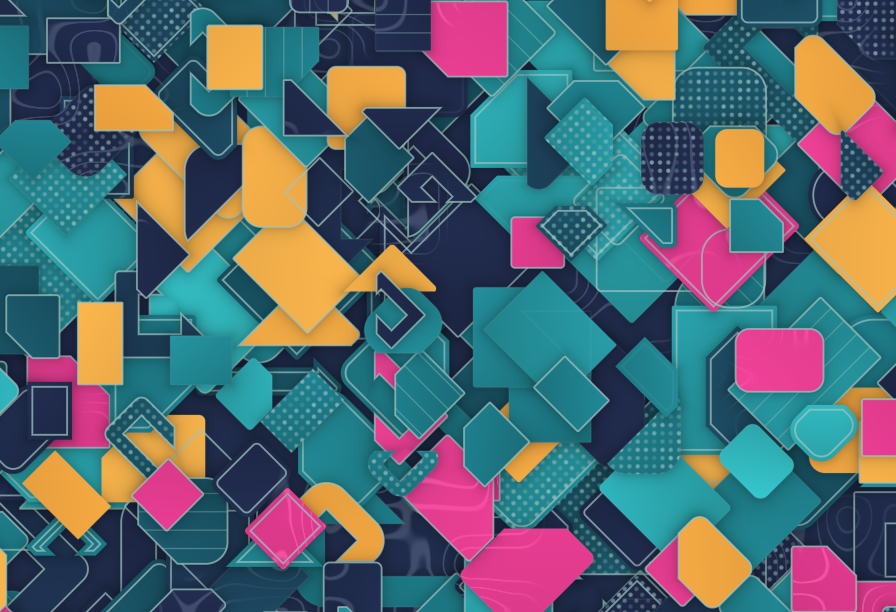
This background is drawn by a WebGL 1 fragment shader. Its source:

```glsl
precision highp float;
// Collage of overlapping diamonds, bands and rounded blocks with fine pale outlines.

uniform vec2 u_resolution;

#define WARM_SHARE 0.31      // orange and pink among the upper shapes
#define PINK_SHARE 0.36      // pink among the warm shapes
#define DARK_SHARE 0.57      // navy and deep teal among the cool shapes
#define DIAGONAL_SHARE 0.68  // shapes turned by 45 degrees
#define FILLED_SHARE 0.88    // the others are outline only
#define LINE_SHARE 0.66
#define LINE_HALF_WIDTH 0.0015
#define LINE_COLOR vec3(0.62, 0.77, 0.76)
#define DOT_SPACING 0.0135
#define SHADOW 0.20

float hash(vec2 p) {
  return fract(sin(dot(p, vec2(127.1, 311.7))) * 43758.5453);
}

float noise(vec2 p) {
  vec2 i = floor(p), f = fract(p);
  f = f * f * (3.0 - 2.0 * f);
  return mix(mix(hash(i), hash(i + vec2(1.0, 0.0)), f.x),
             mix(hash(i + vec2(0.0, 1.0)), hash(i + 1.0), f.x), f.y);
}

// Coverage of a distance field, smoothed over about one pixel
float cover(float d) {
  float pixel = 1.0 / u_resolution.y;
  return 1.0 - smoothstep(-0.7 * pixel, 0.7 * pixel, d);
}

vec3 coolColor(float pick, float tone) {
  vec3 dark = mix(vec3(0.125, 0.165, 0.295), vec3(0.10, 0.335, 0.405),
                  smoothstep(0.35, 0.75, tone));
  vec3 teal = mix(vec3(0.11, 0.47, 0.52), vec3(0.20, 0.74, 0.76), tone * tone);
  return pick < DARK_SHARE ? dark : teal;
}

vec3 warmColor(float pick, float tone) {
  vec3 orange = mix(vec3(0.93, 0.63, 0.24), vec3(0.96, 0.70, 0.30), tone);
  vec3 pink = mix(vec3(0.84, 0.21, 0.53), vec3(0.92, 0.25, 0.58), tone);
  return pick < PINK_SHARE ? pink : orange;
}

// Rounded box, optionally halved, chamfered or hollowed into a bent band
float blockDistance(vec2 q, vec2 halfSize, float radius, float kind) {
  vec2 e = abs(q) - halfSize + radius;
  float d = length(max(e, 0.0)) + min(max(e.x, e.y), 0.0) - radius;
  float diagonal = (q.x + q.y) * 0.7071;
  float reach = (halfSize.x + halfSize.y) * 0.7071;
  if (kind < 0.16) return max(d, diagonal);
  if (kind < 0.42) return max(d, diagonal - 0.55 * reach);
  if (kind > 0.88) {
    float band = 0.27 * halfSize.y;
    return max(abs(d + band) - band, diagonal - 0.25 * reach);
  }
  return d;
}

// Dots or stripes inside a few of the cool shapes
float patternMask(vec2 q, float pick) {
  vec2 g = q / DOT_SPACING;
  float dots = 1.0 - smoothstep(0.13, 0.38, length(fract(g) - 0.5));
  dots *= 0.25 + 0.75 * hash(floor(g));
  float stripe = cover(abs(fract(q.y / 0.03) - 0.5) * 0.03 - 0.001);
  return pick > 0.87 ? 0.75 * dots : (pick > 0.81 ? 0.4 * stripe : 0.0);
}

// Paints one grid of scattered shapes over the colour below
vec3 paintLayer(vec3 color, vec2 p, float cell, float presence, float warmShare, float seed) {
  vec2 base = floor(p / cell);
  for (int j = -1; j <= 1; j++) {
    for (int i = -1; i <= 1; i++) {
      vec2 id = base + vec2(float(i), float(j));
      vec2 key = id + seed * vec2(17.3, 9.1);
      if (hash(key) > presence) continue;

      // Placement on quarter cells and direction
      vec2 jitter = floor(4.0 * vec2(hash(key + 31.4), hash(key + 47.2))) / 4.0 - 0.375;
      vec2 q = p - (id + 0.5 + jitter) * cell;
      float turn = floor(4.0 * hash(key + 5.7));
      float angle = 1.5708 * turn + (hash(key + 63.8) < DIAGONAL_SHARE ? 0.7854 : 0.0);
      float c = cos(angle), s = sin(angle);
      vec2 local = vec2(c * q.x + s * q.y, c * q.y - s * q.x);

      vec2 halfSize = cell * vec2(mix(0.35, 0.62, hash(key + 71.9)),
                                  mix(0.30, 0.49, hash(key + 83.5)));
      float roundness = hash(key + 97.3);
      float radius = halfSize.y * mix(0.03, 0.75, pow(roundness, 4.0));
      float d = blockDistance(local, halfSize, radius, hash(key + 11.6));

      // Fill with a soft sheen and an occasional pattern
      float pick = hash(key + 23.1), tone = hash(key + 37.9);
      bool warm = hash(key + 59.4) < warmShare;
      vec3 fill = warm ? warmColor(pick, tone) : coolColor(pick, tone);
      fill *= 1.0 + (warm ? 0.03 : 0.09) * dot(local / halfSize, vec2(0.6, 0.5));
      if (!warm) fill = mix(fill, LINE_COLOR, patternMask(local, hash(key + 101.7)));
      if (hash(key + 113.2) < FILLED_SHARE) {
        color *= 1.0 - SHADOW * exp(-max(d, 0.0) / 0.010);
        color = mix(color, fill, cover(d));
      }

      // Outline, on the edge or slightly inside it
      float inset = hash(key + 127.6) < 0.3 ? 0.008 : 0.0;
      float line = cover(abs(d + inset) - LINE_HALF_WIDTH);
      float ink = hash(key + 139.8) < LINE_SHARE ? 0.75 : 0.08;
      color = mix(color, LINE_COLOR, ink * line);
    }
  }
  return color;
}

void main() {
  vec2 p = gl_FragCoord.xy / u_resolution.y;
  vec3 color = vec3(0.125, 0.175, 0.30);
  color = paintLayer(color, p, 0.27, 1.0, 0.0, 1.0);
  color = paintLayer(color, p + 0.11, 0.23, 1.0, 0.05, 2.0);
  color = paintLayer(color, p + 0.05, 0.185, 0.9, WARM_SHARE, 3.0);
  color = paintLayer(color, p + 0.02, 0.15, 0.72, WARM_SHARE, 4.0);
  color = paintLayer(color, p + 0.07, 0.11, 0.4, WARM_SHARE, 5.0);

  // Faint curling strokes in the darkest areas
  float contour = abs(fract(5.0 * noise(p * 13.0)) - 0.5);
  float darkness = 1.0 - smoothstep(0.18, 0.30, color.g);
  float patches = smoothstep(0.5, 0.7, noise(p * 6.0 + 40.0));
  color += 0.13 * darkness * patches * (1.0 - smoothstep(0.03, 0.12, contour));
  gl_FragColor = vec4(color, 1.0);
}
```
